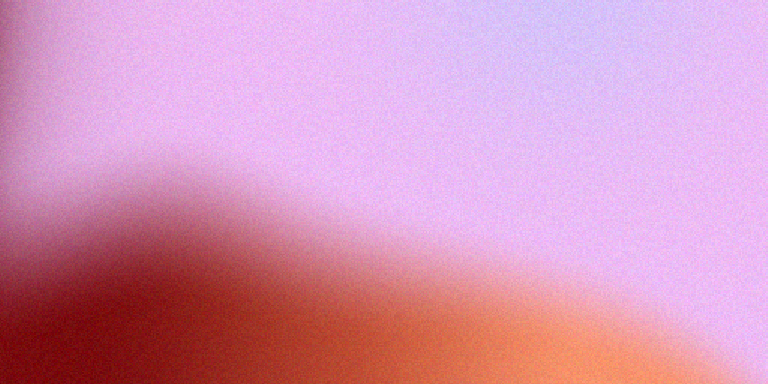
Write a Shadertoy shader that draws this background.

```glsl
const vec3 LAVENDER = vec3(0.93, 0.73, 0.96);
const vec3 PERIWINKLE = vec3(0.83, 0.76, 0.98);
const vec3 MAUVE = vec3(0.67, 0.39, 0.53);
const vec3 MAROON = vec3(0.47, 0.04, 0.05);
const vec3 RUST = vec3(0.78, 0.33, 0.22);
const vec3 PEACH = vec3(0.97, 0.57, 0.42);

const vec2 GLOW_CENTER = vec2(0.73, 1.04);
const vec2 GLOW_SIZE = vec2(0.22, 0.38);
const float EDGE_WIDTH = 0.068;
const float EDGE_LOW = 0.7;
const float SHOULDER_HEIGHT = 0.30;
const float SHOULDER_END = 0.955;
const float HUMP_HEIGHT = 0.14;
const float HUMP_CENTER = 0.22;
const float HUMP_WIDTH = 0.18;
const float SOFT_LEFT = 0.245;
const float SOFT_RIGHT = 0.145;
const float GRAIN_ROWS = 256.0;
const float GRAIN_AMOUNT = 0.087;

float gaussian(float d) {
    return exp(-d * d);
}

vec3 hash32(vec2 p) {
    vec3 q = fract(p.xyx * vec3(0.1031, 0.1030, 0.0973));
    q += dot(q, q.yxz + 33.33);
    return fract((q.xxy + q.yzz) * q.zyx);
}

// Height of the warm hill's soft rim
float ridge(float x) {
    float shoulder = SHOULDER_HEIGHT * (1.0 - pow(x / SHOULDER_END, 5.0));
    float hump = HUMP_HEIGHT * gaussian((x - HUMP_CENTER) / HUMP_WIDTH);
    return shoulder + hump;
}

// Cool sky with a blue glow and a left edge shaded most at the top
vec3 skyColor(vec2 uv) {
    float glow = gaussian(length((uv - GLOW_CENTER) / GLOW_SIZE));
    float shade = exp(-uv.x / EDGE_WIDTH) * mix(EDGE_LOW, 1.0, smoothstep(0.45, 1.0, uv.y));
    return mix(mix(LAVENDER, PERIWINKLE, glow), MAUVE, shade);
}

// Warm ramp from left to right
vec3 hillColor(float x) {
    vec3 color = mix(MAROON, RUST, smoothstep(0.08, 0.57, x));
    return mix(color, PEACH, smoothstep(0.44, 0.78, x));
}

void mainImage(out vec4 fragColor, in vec2 fragCoord) {
    vec2 uv = fragCoord / iResolution.xy;

    float softness = mix(SOFT_LEFT, SOFT_RIGHT, smoothstep(0.25, 0.75, uv.x));
    float rim = ridge(uv.x);
    float hill = 1.0 - smoothstep(rim - softness, rim + softness, uv.y);
    vec3 color = mix(skyColor(uv), hillColor(uv.x), hill);

    // Fine coloured grain
    vec2 cell = floor(fragCoord / iResolution.y * GRAIN_ROWS);
    color += (hash32(cell) - 0.5) * GRAIN_AMOUNT;

    fragColor = vec4(clamp(color, 0.0, 1.0), 1.0);
}
```
